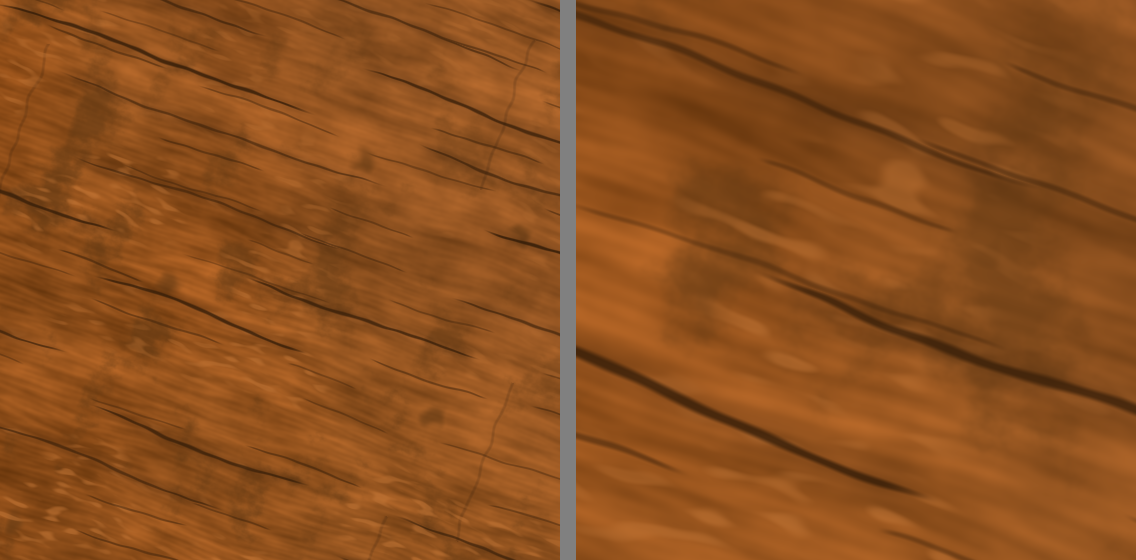
Left, the full canvas; right, a detail of the centre.
Give the GLSL for this texture, as a Shadertoy shader.

```glsl
// Weathered brown wood planks with slanting grain, long cracks and dark stains.
#define GRAIN_ANGLE 0.338
#define DARK_WOOD vec3(0.37, 0.20, 0.05)
#define LIGHT_WOOD vec3(0.68, 0.39, 0.155)
#define STAIN_COLOR vec3(0.37, 0.215, 0.07)
#define CRACK_COLOR vec3(0.20, 0.11, 0.03)
#define CHIP_COLOR vec3(0.76, 0.46, 0.21)
#define BASE_TONE 0.68
#define GRAIN_CONTRAST 1.0
#define STAIN_AMOUNT 0.6
#define CRACK_WIDTH 0.0042
#define KNOTS 6

vec2 hash2(vec2 p) {
    vec3 a = fract(p.xyx * vec3(0.1031, 0.1030, 0.0973));
    a += dot(a, a.yzx + 33.33);
    return fract((a.xx + a.yz) * a.zy);
}

float corner(vec2 cell, vec2 offset) {
    float angle = 6.2832 * hash2(cell).x;
    return dot(vec2(cos(angle), sin(angle)), offset);
}

float gradientNoise(vec2 p) {
    vec2 i = floor(p), f = fract(p);
    vec2 w = f * f * f * (f * (f * 6.0 - 15.0) + 10.0);
    vec2 e = vec2(1.0, 0.0);
    return 1.4 * mix(mix(corner(i, f), corner(i + e, f - e), w.x),
                     mix(corner(i + e.yx, f - e.yx), corner(i + 1.0, f - 1.0), w.x), w.y);
}

float fbm(vec2 p) {
    float sum = 0.0, amp = 0.6;
    for (int i = 0; i < 4; i++) {
        sum += amp * gradientNoise(p);
        p = p * 2.03 + 17.3;
        amp *= 0.5;
    }
    return sum;
}

// One tapered crack per cell: x is the dark core, y the soft halo around it.
vec2 cracks(vec2 q, vec2 cell, float width, float share, float seed) {
    q.y += 0.014 * gradientNoise(q * vec2(4.0, 2.0) + seed);
    q.y += 0.002 * gradientNoise(q * vec2(22.0, 6.0) + seed);
    float row = floor(q.y / cell.y);
    float x = q.x / cell.x + hash2(vec2(row, seed)).x;
    vec2 id = vec2(floor(x), row) + seed;
    vec2 place = hash2(id), kind = hash2(id + 51.7);
    float across = abs(fract(q.y / cell.y) - mix(0.25, 0.75, place.x)) * cell.y;
    float along = (fract(x) - 0.5) / mix(0.2, 0.49, place.y);
    float taper = max(1.0 - along * along, 0.0);
    float ragged = 0.75 + 0.6 * gradientNoise(vec2(q.x * 18.0, row + seed));
    float halfWidth = width * taper * ragged * mix(0.45, 1.0, kind.y);
    float present = step(kind.x, share) * smoothstep(0.0, 0.35, taper);
    float core = 1.0 - smoothstep(halfWidth * 0.4, halfWidth + 0.0022, across);
    float halo = 1.0 - smoothstep(0.0, cell.y * 0.22, across);
    return present * vec2(core * mix(0.6, 1.0, kind.y), halo);
}

// Small round dark spots scattered over the canvas.
float knots(vec2 p) {
    float sum = 0.0;
    for (int i = 0; i < KNOTS; i++) {
        vec2 d = p - hash2(vec2(float(i) * 7.0 + 3.0, 19.0));
        d += 0.012 * vec2(gradientNoise(p * 35.0), gradientNoise(p * 35.0 + 9.0));
        sum += 1.0 - smoothstep(0.004, 0.028, length(d));
    }
    return min(sum, 1.0);
}

void mainImage(out vec4 fragColor, in vec2 fragCoord) {
    vec2 p = fragCoord / iResolution.y;
    float c = cos(GRAIN_ANGLE), s = sin(GRAIN_ANGLE);
    vec2 q = vec2(c * p.x - s * p.y, s * p.x + c * p.y) + 3.0;
    vec2 g = q + vec2(0.0, 0.012 * gradientNoise(q * vec2(4.0, 6.0)));

    // Grain: broad bands, streaks, fine fibres and mottling
    float worn = smoothstep(0.75, 1.5, p.x + p.y);
    float grain = 0.42 * fbm(g * vec2(2.2, 6.0));
    grain += 0.26 * gradientNoise(g * vec2(7.0, 48.0));
    grain += 0.20 * gradientNoise(g * vec2(17.0, 125.0)) * (1.0 - 0.5 * worn);
    grain += 0.26 * fbm(q * vec2(13.0, 16.0) + 5.0);
    float tone = BASE_TONE + GRAIN_CONTRAST * grain + 0.10 * (p.x - 0.5);
    vec3 color = mix(DARK_WOOD, LIGHT_WOOD, clamp(tone, -0.1, 1.25));

    // Redder wood to the left, paler to the upper right
    float red = clamp(0.7 - p.x + 0.5 * gradientNoise(q * 3.0), 0.0, 1.0);
    color -= vec3(0.0, 0.018, 0.026) * red;
    color += vec3(0.0, 0.004, 0.012) * worn;

    // Stains stretched across the grain, and knots
    float blot = gradientNoise(q * vec2(10.0, 6.0) + 2.7) + 0.5 * fbm(q * vec2(28.0, 34.0));
    float stain = smoothstep(0.12, 0.75, blot) * (1.0 - 0.4 * worn);
    color = mix(color, STAIN_COLOR, STAIN_AMOUNT * max(stain, knots(p)));

    // Faint plank ends
    float plank = floor(g.y / 0.3);
    float end = fract(g.x / 1.1 + hash2(vec2(plank, 4.0)).x) * 1.1 - 0.55;
    end += 0.008 * gradientNoise(q * vec2(5.0, 22.0));
    color *= 1.0 - 0.13 * (1.0 - smoothstep(0.0005, 0.0045, abs(end)));

    // Cracks with lit chips beside them
    vec2 large = cracks(q, vec2(0.68, 0.105), CRACK_WIDTH, 0.72, 11.0);
    vec2 small = cracks(q, vec2(0.31, 0.058), CRACK_WIDTH * 0.4, 0.55, 37.0);
    float flecks = smoothstep(0.15, 0.6, gradientNoise(g * vec2(24.0, 80.0)));
    float area = smoothstep(-0.05, 0.35, gradientNoise(q * 5.0 + 8.0));
    color = mix(color, CHIP_COLOR, 0.55 * flecks * max(area, 0.6 * large.y) * (1.0 - 0.6 * worn));
    color *= 1.0 - 0.10 * large.y;
    color = mix(color, CRACK_COLOR, max(0.85 * large.x, 0.5 * small.x));

    fragColor = vec4(color, 1.0);
}
```
